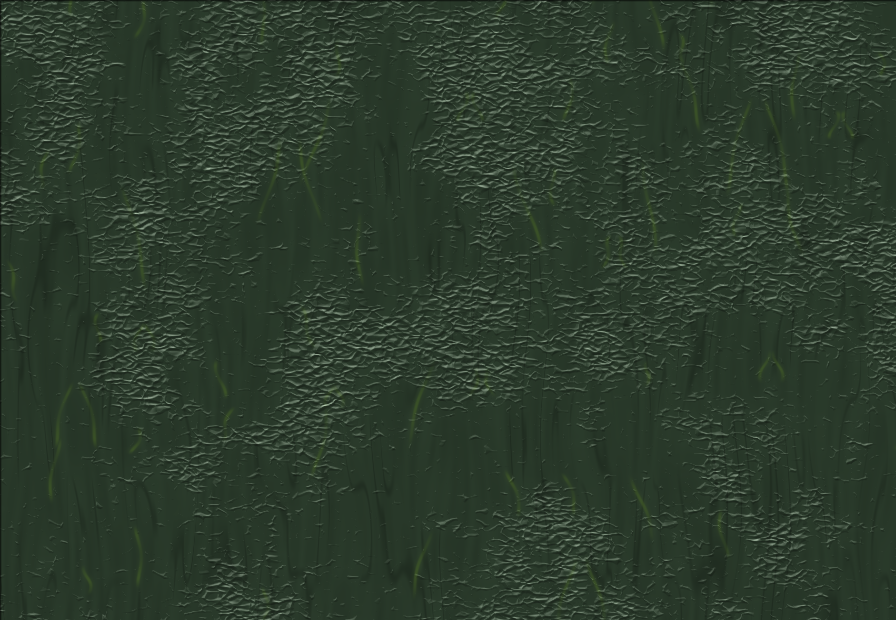
A WebGL 2 fragment shader for this texture:

```glsl
#version 300 es
precision highp float;
// Dark green weathered surface: patches of fine embossed crinkle over faint
// vertical streaks, with thin olive wisps. Crinkles are cellular noise lit
// from above; patches are layered value noise; wisps are bent strokes in a grid.

uniform vec2 u_resolution;
out vec4 fragColor;

vec2 hash2(vec2 cell) {
  vec3 h = fract(cell.xyx * vec3(0.1031, 0.1030, 0.0973));
  h += dot(h, h.yzx + 33.33);
  return fract((h.xx + h.yz) * h.zy);
}

float valueNoise(vec2 p) {
  vec2 i = floor(p), f = fract(p);
  f = f * f * (3.0 - 2.0 * f);
  return mix(mix(hash2(i).x, hash2(i + vec2(1, 0)).x, f.x),
             mix(hash2(i + vec2(0, 1)).x, hash2(i + vec2(1, 1)).x, f.x), f.y);
}

// Distance to the nearest scattered cell point
float cellular(vec2 p) {
  vec2 i = floor(p);
  float nearest = 4.0;
  for (int y = -1; y <= 1; y++)
    for (int x = -1; x <= 1; x++) {
      vec2 cell = i + vec2(x, y);
      vec2 d = cell + hash2(cell) - p;
      nearest = min(nearest, dot(d, d));
    }
  return sqrt(nearest);
}

// How densely the crinkle covers the surface, 0 to 1
float patchCover(vec2 p) {
  float n = 0.40 * valueNoise(p * vec2(7.5, 6.0) + 7.3)
          + 0.25 * valueNoise(p * vec2(14.0, 14.0) + 31.7)
          + 0.18 * valueNoise(p * vec2(25.0, 38.0) + 53.1)
          + 0.17 * valueNoise(p * vec2(32.0, 95.0) + 11.9);
  return smoothstep(0.33, 0.73, n);
}

// Crinkle relief, cut off below a level set by the cover
float relief(vec2 p, float cover) {
  vec2 q = p * vec2(78.0, 138.0);
  q += 1.2 * vec2(valueNoise(q * 0.8 + 5.0), valueNoise(q * 0.8 + 91.0));
  float height = cellular(q) + 0.35 * (valueNoise(q * 1.7) - 0.5);
  return max(height - mix(0.80, 0.15, cover), 0.0);
}

// Thin, nearly upright strokes: leaning, wavy, some folded into a peak
float wisps(vec2 p) {
  vec2 grid = vec2(0.10, 0.17);
  vec2 home = floor(p / grid);
  float ink = 0.0;
  for (int y = -1; y <= 1; y++)
    for (int x = -1; x <= 1; x++) {
      vec2 cell = home + vec2(x, y);
      vec2 place = hash2(cell + 17.0), form = hash2(cell + 61.0), kind = hash2(cell + 113.0);
      vec2 q = p - (cell + place) * grid;
      float halfLength = mix(0.022, 0.09, form.x * form.x);
      float t = q.y / halfLength;
      float lean = (form.y - 0.5) * 0.7;
      if (kind.y > 0.8) {
        q.x = abs(q.x) - 0.4 * (halfLength - q.y);
        lean = 0.15;
      }
      float phase = 6.28 * place.x;
      float wave = 0.004 * sin(t * 3.2 + phase);
      float slope = lean + 0.0128 / halfLength * cos(t * 3.2 + phase);
      float d = abs(q.x - lean * q.y - wave) / sqrt(1.0 + slope * slope);
      float stroke = 0.7 * smoothstep(0.0042, 0.0006, d) + 0.3 * smoothstep(0.010, 0.0, d);
      float ends = smoothstep(1.0, 0.6, abs(t));
      float fade = 0.7 + 0.3 * sin(t * 4.0 + phase * 3.0);
      ink = max(ink, stroke * ends * fade * step(kind.x, 0.62));
    }
  return ink;
}

void main() {
  vec2 p = gl_FragCoord.xy / u_resolution.y;
  float cover = patchCover(p);

  // Ground with soft upright streaks and short, thin dark creases
  vec3 color = vec3(0.155, 0.217, 0.158);
  vec2 bent = p + vec2(0.008 * sin(p.y * 13.0 + 4.0 * sin(p.x * 9.0)), 0.0);
  color *= 0.94 + 0.12 * valueNoise(bent * vec2(110.0, 10.0));
  float crease = abs(valueNoise(bent * vec2(62.0, 7.0) + 40.0) - 0.5);
  float broken = smoothstep(0.35, 0.75, valueNoise(bent * vec2(24.0, 11.0) + 70.0));
  color *= 1.0 - 0.17 * broken * smoothstep(0.10, 0.0, crease);

  // Olive wisps, partly hidden beneath the crinkle
  color = mix(color, vec3(0.25, 0.35, 0.15), 0.75 * wisps(p) * (1.0 - 0.35 * cover));

  // Emboss: bright upper slopes, slightly darker lower ones
  vec2 toLight = vec2(-0.0007, 0.0024);
  float light = relief(p, cover) - relief(p + toLight, cover);
  color += vec3(0.92, 0.95, 0.90) * max(light, 0.0) * mix(0.50, 0.74, cover);
  color *= 1.0 - 0.8 * min(max(-light, 0.0), 0.4);
  color += 0.010 * cover;

  // Thin dark rim along the top and left
  float rim = min(p.x, 1.0 - p.y);
  color *= mix(0.45, 1.0, smoothstep(0.0005, 0.0035, rim));
  fragColor = vec4(color, 1.0);
}
```
